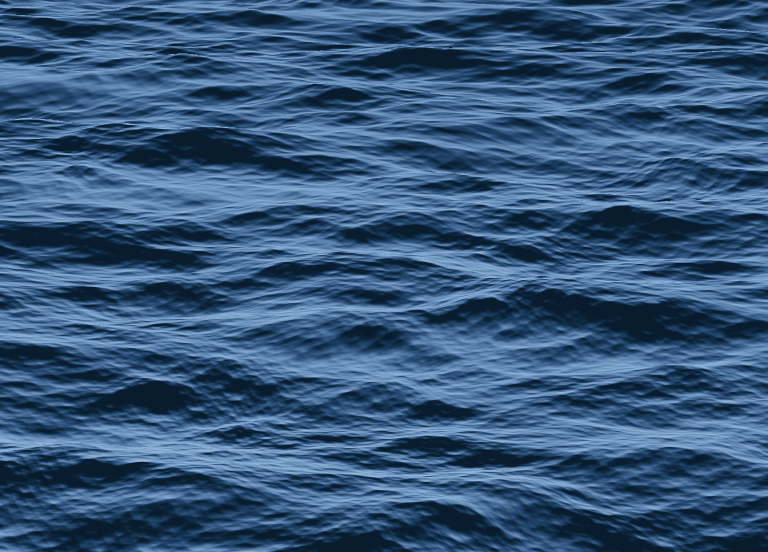
Write a Shadertoy shader that draws this texture.

```glsl
const float HORIZON = 1.83;       // in canvas heights, above the frame
const float FOCAL = 4.0;          // larger gives a flatter view
const float LONGEST_WAVE = 0.45;
const float WAVE_RATIO = 1.18;    // frequency step between waves
const float STEEPNESS = 0.2;      // steepness of the longest wave
const float STEEPNESS_FADE = 0.97;
const float DRAG = 0.5;           // how far waves push the shorter ones
const float CREST = 0.045;        // bounds of the surface height
const float TROUGH = -0.035;
const float SLOPE_SPREAD = 0.18;
const int SWELL_WAVES = 14;
const int ALL_WAVES = 24;
const int MARCH_STEPS = 28;

// Water colours from deep faces to sky reflection, with their tone levels
const vec3 WATER[7] = vec3[7](
    vec3(0.03, 0.11, 0.175), vec3(0.09, 0.22, 0.35), vec3(0.17, 0.31, 0.47),
    vec3(0.27, 0.42, 0.59), vec3(0.37, 0.52, 0.69), vec3(0.47, 0.62, 0.78),
    vec3(0.58, 0.72, 0.86));
const float LEVEL[7] = float[7](0.05, 0.22, 0.43, 0.635, 0.81, 0.94, 1.0);

float hash(vec2 cell) {
    return fract(sin(dot(cell, vec2(127.1, 311.7))) * 43758.5);
}

float noise(vec2 p) {
    vec2 cell = floor(p), f = fract(p);
    f = f * f * f * (f * (f * 6.0 - 15.0) + 10.0);
    float near = mix(hash(cell), hash(cell + vec2(1, 0)), f.x);
    float far = mix(hash(cell + vec2(0, 1)), hash(cell + vec2(1, 1)), f.x);
    return mix(near, far, f.y) * 2.0 - 1.0;
}

// Sum of sharp-crested waves; those shorter than the footprint fade out
float seaHeight(vec2 p, int count, float footprint) {
    p += 0.05 * vec2(noise(p * 3.1), noise(p * 3.1 + 17.0));
    p += 0.012 * vec2(noise(p * 9.0 + 5.0), noise(p * 9.0 + 31.0));
    float height = 0.0;
    float wavelength = LONGEST_WAVE;
    float steepness = STEEPNESS;
    for (int i = 0; i < count; i++) {
        float n = float(i);
        float spread = mix(0.5, 1.1, n / float(ALL_WAVES));
        float angle = spread * (2.0 * fract(n * 0.618 + 0.37) - 1.0);
        vec2 dir = vec2(sin(angle), cos(angle));
        float k = 6.2832 / wavelength;
        float phase = dot(p, dir) * k + n * n * 1.7;
        float amplitude = steepness / k
            * smoothstep(1.0, 3.0, wavelength / footprint);
        float wave = exp(sin(phase) - 1.0);
        height += amplitude * (wave - 0.466);
        p -= dir * DRAG * amplitude * wave * cos(phase);
        wavelength /= WAVE_RATIO;
        steepness *= STEEPNESS_FADE;
    }
    return height;
}

// First point on the water along a view ray from a camera at height 1
vec2 hitWater(vec3 ray, float footprint) {
    float t = (CREST - 1.0) / ray.y;
    float stepLength = (TROUGH - CREST) / ray.y / float(MARCH_STEPS);
    float gapBefore = CREST;
    for (int i = 0; i < MARCH_STEPS; i++) {
        float gap = 1.0 + t * ray.y - seaHeight(t * ray.xz, SWELL_WAVES, footprint);
        if (gap < 0.0) {
            t += stepLength * gap / max(gapBefore - gap, 1e-5);
            break;
        }
        gapBefore = gap;
        t += stepLength;
    }
    return t * ray.xz;
}

vec3 waterColor(float tone) {
    vec3 color = WATER[0];
    for (int i = 1; i < 7; i++) {
        float blend = (tone - LEVEL[i - 1]) / (LEVEL[i] - LEVEL[i - 1]);
        color = mix(color, WATER[i], clamp(blend, 0.0, 1.0));
    }
    return color;
}

vec3 sea(vec2 uv) {
    float drop = HORIZON - uv.y;
    float footprint = FOCAL / (drop * drop) / 400.0;
    vec2 p = hitWater(vec3(uv.x, -drop, FOCAL), footprint);

    // Faces turned to the viewer are dark, those turned away mirror the sky
    float e = 0.3 * footprint;
    float here = seaHeight(p, ALL_WAVES, footprint);
    float slopeAway = (seaHeight(p + vec2(0, e), ALL_WAVES, footprint) - here) / e;
    float slopeSide = (seaHeight(p + vec2(e, 0), ALL_WAVES, footprint) - here) / e;
    float meanSlope = 0.145 - 0.165 * drop / FOCAL;
    float facing = (slopeAway + 0.15 * slopeSide - meanSlope) / SLOPE_SPREAD;
    facing += 0.2 * noise(p * 2.0 + 50.0);
    return waterColor(1.0 / (1.0 + exp(1.7 * facing)));
}

void mainImage(out vec4 fragColor, in vec2 fragCoord) {
    vec2 offset = vec2(0.25);
    vec2 center = 0.5 * vec2(iResolution.x, 0.0);
    vec3 color = sea((fragCoord + offset - center) / iResolution.y);
    color += sea((fragCoord - offset - center) / iResolution.y);
    fragColor = vec4(0.5 * color, 1.0);
}
```
